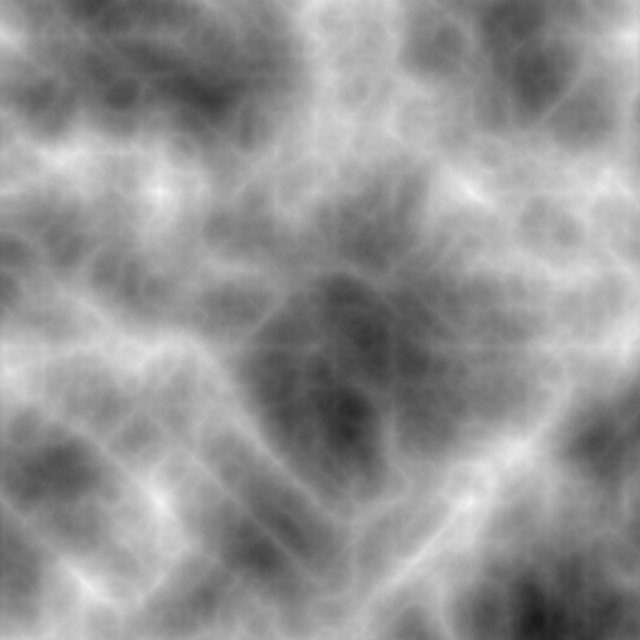
Reproduce this texture procedurally as a WebGL 2 fragment shader.

```glsl
#version 300 es
precision highp float;
precision highp int;
// Grey marbled clouds: layered gradient noise folded into soft bright ridges.

#define OCTAVES 6
#define BASE_CELLS 2.06
#define ANCHOR vec2(0.25, 0.215)
#define GAIN 0.5
#define PEAK 0.97
#define DEPTH 1.05
#define SEED 37u

uniform vec2 u_resolution;
out vec4 outColor;

uint hash(uvec3 v) {
    uint h = v.x * 1597334677u ^ v.y * 3812015801u ^ v.z * 2798796415u;
    h = (h ^ (h >> 16)) * 2146121005u;
    h = (h ^ (h >> 15)) * 2221713035u;
    return h ^ (h >> 16);
}

// One of eight unit directions per lattice node.
vec2 gradient(ivec2 node, int octave) {
    int turn;
    if (octave == 0) {
        // A quadratic pattern lays out the large masses.
        turn = 7 + 4 * node.x + 7 * node.y + 3 * node.x * node.y
             + 2 * node.y * (node.y - 1);
    } else {
        turn = int(hash(uvec3(uvec2(node), uint(octave) + SEED)) >> 8);
    }
    float angle = float(turn & 7) * 0.785398;
    return vec2(cos(angle), sin(angle));
}

float gradientNoise(vec2 p, int octave) {
    vec2 cell = floor(p);
    vec2 f = p - cell;
    ivec2 node = ivec2(cell);
    vec2 fade = f * f * f * (f * (f * 6.0 - 15.0) + 10.0);
    ivec2 right = ivec2(1, 0);
    ivec2 up = ivec2(0, 1);
    float a = dot(gradient(node, octave), f);
    float b = dot(gradient(node + right, octave), f - vec2(1.0, 0.0));
    float c = dot(gradient(node + up, octave), f - vec2(0.0, 1.0));
    float d = dot(gradient(node + right + up, octave), f - vec2(1.0));
    return mix(mix(a, b, fade.x), mix(c, d, fade.x), fade.y);
}

// Sum of folded octaves; creases are rounded over about one pixel.
float turbulence(vec2 p, float pixelSize) {
    float sum = 0.0;
    float amplitude = 1.0;
    for (int i = 0; i < OCTAVES; i++) {
        float n = gradientNoise(p, i);
        float rounding = 0.5 * pixelSize;
        sum += amplitude * sqrt(n * n + rounding * rounding);
        p *= 2.0;
        pixelSize *= 2.0;
        amplitude *= GAIN;
    }
    return sum;
}

void main() {
    float shortSide = min(u_resolution.x, u_resolution.y);
    vec2 uv = gl_FragCoord.xy / shortSide;
    vec2 p = (uv - ANCHOR) * BASE_CELLS;
    float grey = PEAK - DEPTH * turbulence(p, BASE_CELLS / shortSide);
    outColor = vec4(vec3(clamp(grey, 0.0, 1.0)), 1.0);
}
```
